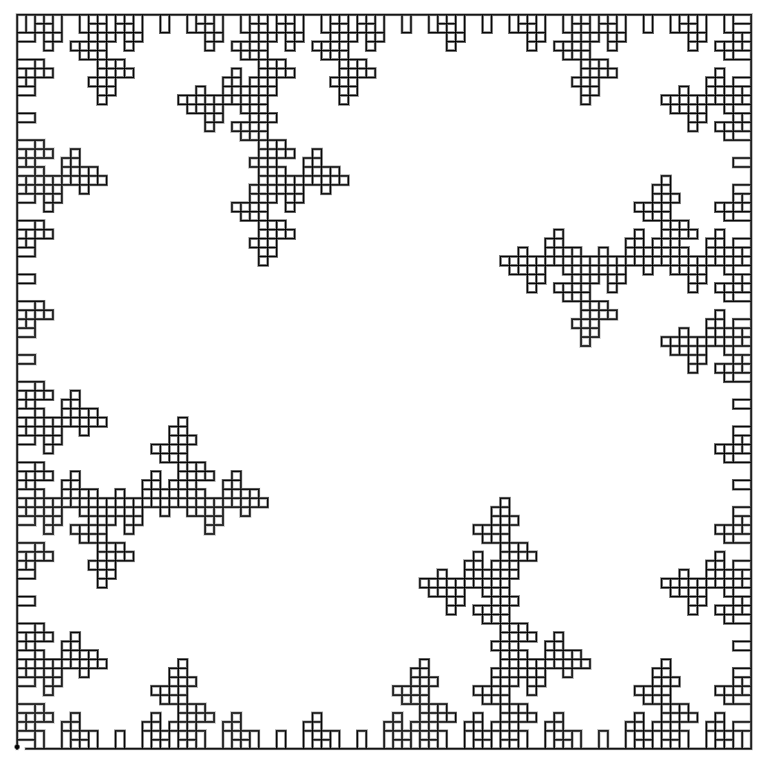
Give the GLSL for this pattern, as a three.js fragment shader.

```glsl
// Black line drawing of a branching grid curve around a square frame.
// Each side replaces F by FF+F++F+F four times, where + turns left and steps
// one cell; a pruned base-5 walk over the segments finds the nearest line.

varying vec2 vUv;

const vec2 ORIGIN = vec2(0.0223, 0.0250);      // lower left frame corner
const float CELL = 0.011655;                   // grid cell, canvas units
const float LINE_WIDTH = 0.0026;
const float EDGE = 0.0020;                     // width of the soft edge
const vec2 DOT_CENTER = vec2(0.0223, 0.0275);  // end point of the walk
const float DOT_RADIUS = 0.0033;
const vec3 PAPER = vec3(1.0);
const vec3 INK = vec3(0.02);

const int LEVELS = 4;
const int MAX_VISITS = 625;
const float LEAVES = 625.0;                    // 5 to the power LEVELS
const float SIDE = 81.0;                       // 3 to the power LEVELS
const float HALF_FRAME = 41.0;
const float MARGIN = 0.5;
const float FAR = 1000.0;
const vec2 FLAT = vec2(0.5, 0.0);
const vec2 UPRIGHT = vec2(0.0, 0.5);

// Distance to an axis-aligned segment with square caps
float segment(vec2 p, vec2 center, vec2 halfSize) {
  vec2 e = abs(p - center) - halfSize;
  return max(e.x, e.y);
}

// Bounds of a branch that runs right from the origin
bool outside(vec2 p, float len) {
  vec2 halfSize = 0.5 * vec2(len, len / 3.0 + 1.0);
  return segment(p, halfSize, halfSize) > MARGIN;
}

// The four single-cell steps made while turning around a spur
float turnSteps(vec2 p, float third) {
  float x = 2.0 * third;
  float d = segment(p, vec2(x, 0.5), UPRIGHT);
  d = min(d, segment(p, vec2(x - 0.5, third + 1.0), FLAT));
  d = min(d, segment(p, vec2(x - 1.0, third + 0.5), UPRIGHT));
  return min(d, segment(p, vec2(x - 0.5, 0.0), FLAT));
}

// Local frame of one of the five parts of a branch
vec2 enterPart(vec2 p, float third, float part) {
  if (part < 1.5) return p - vec2(third * part, 0.0);
  p.x -= 2.0 * third;
  if (part < 2.5) return vec2(p.y - 1.0, -p.x);        // spur going up
  if (part < 3.5) return vec2(third - p.y, p.x + 1.0); // spur coming down
  return p;
}

// Walk the leaves in order, skipping every branch that is out of reach
float sideDistance(vec2 p) {
  float best = FAR;
  float leaf = 0.0;
  for (int visit = 0; visit < MAX_VISITS; visit++) {
    if (leaf > LEAVES - 0.5) break;
    vec2 q = p;
    float len = SIDE;
    float span = LEAVES;
    float rest = leaf;
    for (int level = 0; level <= LEVELS; level++) {
      if (outside(q, len)) break;
      if (level == LEVELS) {
        best = min(best, segment(q, FLAT, FLAT));
        break;
      }
      len = floor(len / 3.0 + 0.5);
      span = floor(span / 5.0 + 0.5);
      best = min(best, turnSteps(q, len));
      float part = floor((rest + 0.5) / span);
      rest -= part * span;
      q = enterPart(q, len, part);
    }
    leaf += span;
  }
  return best;
}

float coverage(float d) {
  return clamp(0.5 - d / EDGE, 0.0, 1.0);
}

void main() {
  // Four sides by quarter turns; the last corner step stays open
  vec2 centered = (vUv - ORIGIN) / CELL - HALF_FRAME;
  float d = FAR;
  for (int side = 0; side < 4; side++) {
    vec2 p = centered + HALF_FRAME - vec2(1.0, 0.0);
    d = min(d, sideDistance(p));
    if (side < 3) d = min(d, segment(p, vec2(SIDE, 0.5), UPRIGHT));
    centered = vec2(centered.y, -centered.x);
  }

  // Ink the lines and the end dot
  float ink = coverage(d * CELL - 0.5 * LINE_WIDTH);
  ink = max(ink, coverage(length(vUv - DOT_CENTER) - DOT_RADIUS));
  gl_FragColor = vec4(mix(PAPER, INK, ink), 1.0);
}
```
